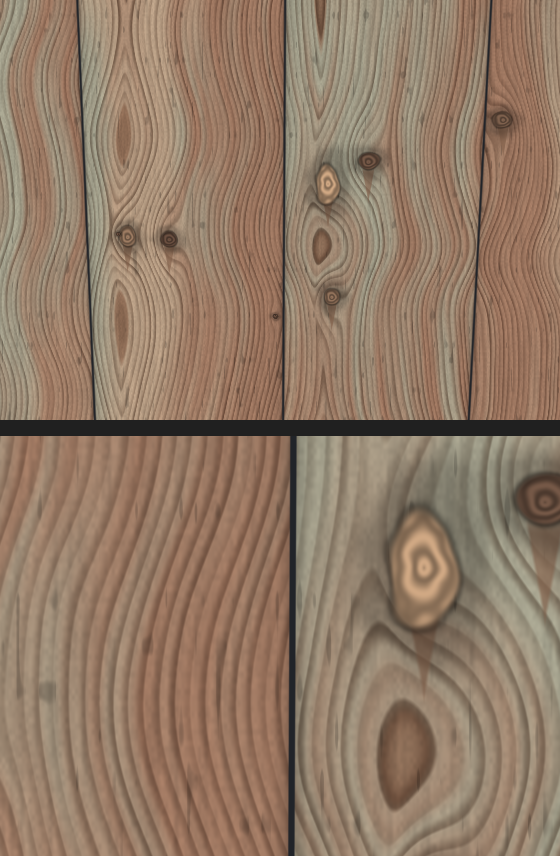
Top, the full canvas; bottom, a detail of the centre.
This texture is drawn by a Shadertoy shader. Its source:

```glsl
// Weathered softwood planks: grain lines are contours of a field that runs along
// each plank, arches around its heart line and bends around scattered knots.
// Stretched value noise adds red and grey-green stains, fibres and pores.

// Seam x at the bottom and the top of the canvas; the outer two lie off canvas.
const vec2 SEAMS[5] = vec2[5](vec2(-0.12), vec2(0.226, 0.184), vec2(0.674, 0.679),
                              vec2(1.116, 1.170), vec2(1.46));
// Per plank: heart x, height of the heart flame, redness at left and at right.
const vec4 PLANKS[4] = vec4[4](vec4(-0.30, 0.50, 0.22, 0.55), vec4(0.297, 0.72, 0.12, 0.92),
                               vec4(0.772, 0.97, 0.32, 0.62), vec4(1.62, 0.40, 0.80, 0.58));
// Knots: centre, radius, paleness of the core.
const int KNOT_COUNT = 8;
const vec4 KNOTS[KNOT_COUNT] = vec4[KNOT_COUNT](
    vec4(0.403, 0.429, 0.021, 0.0), vec4(0.304, 0.435, 0.021, 0.5),
    vec4(0.877, 0.614, 0.024, 0.1), vec4(0.781, 0.562, 0.026, 1.0),
    vec4(0.790, 0.292, 0.020, 0.4), vec4(1.198, 0.714, 0.022, 0.2),
    vec4(0.656, 0.247, 0.007, 0.0), vec4(0.282, 0.443, 0.005, 0.0));

const vec3 BEIGE = vec3(0.72, 0.62, 0.52);
const vec3 GREY_GREEN = vec3(0.65, 0.64, 0.56);
const vec3 RED_WOOD = vec3(0.63, 0.475, 0.385);
const vec3 FLAME = vec3(0.53, 0.39, 0.30);
const vec3 KNOT_DARK = vec3(0.35, 0.26, 0.21);
const vec3 KNOT_PALE = vec3(0.68, 0.55, 0.43);
const vec3 SEAM_COLOR = vec3(0.13, 0.14, 0.16);

float hash(vec2 p) {
    return fract(sin(dot(p, vec2(127.1, 311.7))) * 43758.5453);
}

float noise(vec2 p) {
    vec2 i = floor(p), f = fract(p);
    f = f * f * (3.0 - 2.0 * f);
    return mix(mix(hash(i), hash(i + vec2(1, 0)), f.x),
               mix(hash(i + vec2(0, 1)), hash(i + vec2(1, 1)), f.x), f.y);
}

float seamX(int i, float y) {
    return mix(SEAMS[i].x, SEAMS[i].y, y);
}

int plankAt(vec2 p) {
    int id = 0;
    for (int i = 1; i < 4; i++) id += int(step(seamX(i, p.y), p.x));
    return id;
}

// Distance from a knot in radii; pale knots are taller.
float knotDistance(vec2 q, float radius, float paleness) {
    float wobble = 0.8 + 0.4 * noise(q / radius * 0.9 + radius * 900.0);
    return length(q * vec2(1.0, mix(1.2, 0.6, paleness))) / radius * wobble;
}

// Distance from the heart line, bent and ringed by the knots of the same plank.
float grainField(vec2 p, int id, vec4 plank) {
    float push = 0.0, rings = 0.0;
    for (int i = 0; i < KNOT_COUNT; i++) {
        vec4 k = KNOTS[i];
        if (plankAt(k.xy) != id) continue;
        vec2 q = p - k.xy;
        float d2 = dot(q * vec2(1.0, 0.55), q * vec2(1.0, 0.55)) / (k.z * k.z);
        push += 0.85 * q.x * exp(-d2 / 8.0);
        rings += 1.3 * k.z * exp(-d2 / 4.0);
    }
    float seed = float(id) * 17.0;
    float sway = 0.020 * (noise(vec2(p.x * 4.0, p.y * 2.5) + seed) - 0.5)
               + 0.004 * (noise(vec2(p.x * 22.0, p.y * 11.0) + seed) - 0.5);
    float across = p.x - plank.x - push + sway;
    float arch = sin(6.0 * (p.y - plank.y) + noise(vec2(p.y * 4.0, seed)) - 0.5);
    return sqrt(across * across + 0.00003) + 0.05 * arch * arch + rings;
}

// Dark late wood: a soft rise and a crisp fall within each growth ring.
float grainLines(float field, float y, float seed) {
    float phase = 80.0 * field * field / (field + 0.02)
                + 1.4 * noise(vec2(field * 22.0 + seed, y * 0.8));
    float t = fract(phase);
    float strength = mix(0.35, 1.0, hash(vec2(floor(phase), seed)));
    strength *= 0.55 + 0.6 * noise(vec2(floor(phase) * 3.7, y * 5.0));
    return strength * smoothstep(0.25, 0.82, t) * (1.0 - smoothstep(0.82, 1.0, t));
}

vec3 woodColor(vec2 p, float field, float redness, float seed) {
    float stain = noise(vec2(field * 24.0 + seed, p.y * 1.6)) - 0.5;
    float streak = noise(vec2(field * 70.0 + seed, p.y * 2.5)) - 0.5;
    float green = noise(vec2(p.x * 6.0, p.y * 1.7) + seed) + 0.35 * (p.y - 0.5);
    vec3 pale = mix(BEIGE, GREY_GREEN, smoothstep(0.25, 0.65, green));
    vec3 color = mix(pale, RED_WOOD, smoothstep(0.05, 0.95, redness + 0.75 * stain + 0.45 * streak));
    float edge = 0.017 + 0.006 * streak;
    return mix(color, FLAME, 0.8 * (1.0 - smoothstep(edge - 0.003, edge + 0.003, field)));
}

vec3 paintKnot(vec3 color, vec2 q, float radius, float paleness) {
    float d = knotDistance(q, radius, paleness);
    float ring = 0.5 + 0.5 * sin(d * 13.0 + 3.0 * noise(q / radius * 2.0));
    vec3 core = mix(KNOT_DARK, KNOT_PALE, paleness) * mix(0.78, 1.2, ring);
    // Tapering resin tail below the knot
    float drop = -q.y / (radius * 3.5);
    float tail = smoothstep(0.15, 0.0, abs(q.x) / radius - 0.65 * (1.0 - drop))
               * smoothstep(0.1, 0.3, drop) * step(drop, 1.2);
    color = mix(color, FLAME * 0.95, 0.65 * tail * step(0.01, radius));
    color *= 1.0 - 0.22 * exp(-3.0 * (d - 1.4) * (d - 1.4));
    color = mix(color, core, 1.0 - smoothstep(0.85, 1.1, d));
    return color * (1.0 - 0.4 * exp(-50.0 * (d - 1.0) * (d - 1.0)));
}

void mainImage(out vec4 fragColor, in vec2 fragCoord) {
    vec2 p = fragCoord / iResolution.y;
    float pixel = 1.0 / iResolution.y;
    int id = plankAt(p);
    vec4 plank = PLANKS[id];
    float seed = float(id) * 31.0 + 5.0;
    float left = seamX(id, p.y), right = seamX(id + 1, p.y);

    // Stained wood with growth rings
    float redness = mix(plank.z, plank.w, smoothstep(0.3, 0.75, (p.x - left) / (right - left)));
    float field = grainField(p, id, plank);
    vec3 color = woodColor(p, field, redness, seed);
    color *= 1.0 - vec3(0.32, 0.37, 0.40) * grainLines(field, p.y, seed);

    // Fibres, fine surface grain and short pores
    color *= 1.0 + 0.10 * (noise(vec2(p.x * 260.0, p.y * 14.0)) - 0.5);
    color *= 1.0 + 0.08 * (noise(p * vec2(380.0, 220.0)) - 0.5);
    color *= 1.0 - 0.18 * smoothstep(0.84, 0.95, noise(p * vec2(170.0, 28.0) + 40.0));

    for (int i = 0; i < KNOT_COUNT; i++) {
        vec4 k = KNOTS[i];
        if (plankAt(k.xy) == id) color = paintKnot(color, p - k.xy, k.z, k.w);
    }

    // Shaded plank edges and dark seams
    float gap = min(p.x - left, right - p.x);
    color *= 1.0 - 0.22 * exp(-gap / 0.008);
    color = mix(SEAM_COLOR, color, smoothstep(0.0025 - pixel, 0.0025 + pixel, gap));
    fragColor = vec4(color, 1.0);
}
```
